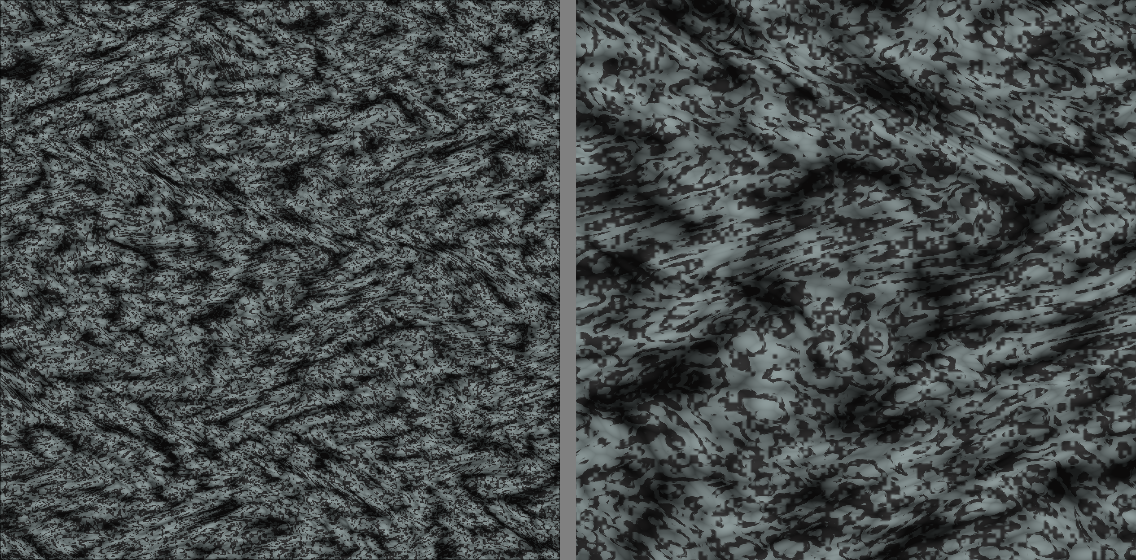
Left: the whole. Right: its middle third, enlarged.
Give the GLSL for this texture, as a Shadertoy shader.

```glsl
// Dark weathered stone: small creased swirls under a speckled two-tone stain
#define RELIEF_CELLS vec2(21.0, 35.0)
#define STAIN_CELLS vec2(23.0, 35.0)
#define WARP vec2(0.36, 0.23)
#define STAIN_BANDS 4.4
#define STAIN_LEVEL -0.33
#define GRAIN_CELLS 384.0
#define GRAIN_AMOUNT 0.95
#define RELIEF_CONTRAST 2.5
#define SLATE vec3(0.405, 0.444, 0.444)
#define CHARCOAL vec3(0.165, 0.163, 0.164)
#define RIM_WIDTH 0.003

const float MEAN_SHADE = 0.86;

vec2 hash2(vec2 p) {
    vec3 q = fract(p.xyx * vec3(0.1031, 0.1030, 0.0973));
    q += dot(q, q.yzx + 33.33);
    return fract((q.xx + q.yz) * q.zy);
}

// Squared distance to the nearest scattered point
float cellular(vec2 p) {
    vec2 cell = floor(p), local = p - cell;
    float nearest = 4.0;
    for (int y = -1; y <= 1; y++) {
        for (int x = -1; x <= 1; x++) {
            vec2 offset = vec2(x, y);
            vec2 toPoint = offset + hash2(cell + offset) - local;
            nearest = min(nearest, dot(toPoint, toPoint));
        }
    }
    return nearest;
}

// Three cellular octaves, averaging about 0.22
float layeredCells(vec2 p) {
    return 0.5 * cellular(p)
         + 0.3 * cellular(p * 2.03 + 17.3)
         + 0.2 * cellular(p * 4.11 + 41.7);
}

// Layered sines that curl the cells, mostly sideways
vec2 swirl(vec2 p) {
    float frequency = 0.43;
    for (int i = 0; i < 5; i++) {
        vec2 wave = p.yx + 0.45 * p * vec2(1.0, -1.0);
        p += WARP / frequency * sin(frequency * wave + float(i) * vec2(2.1, 3.7));
        frequency *= 1.73;
    }
    return p;
}

// Share of bare stone, blended softly between neighbouring grains
float bareStone(vec2 p, float stain) {
    vec2 cell = floor(p - 0.5);
    vec2 blend = smoothstep(0.15, 0.85, p - 0.5 - cell);
    float bare = 0.0;
    for (int i = 0; i < 4; i++) {
        vec2 corner = vec2(i % 2, i / 2);
        vec2 weight = mix(1.0 - blend, blend, corner);
        float grain = 2.0 * hash2(cell + corner + 7.0).x - 1.0;
        float level = stain + GRAIN_AMOUNT * grain - STAIN_LEVEL;
        bare += weight.x * weight.y * smoothstep(-0.1, 0.1, level);
    }
    return bare;
}

void mainImage(out vec4 fragColor, in vec2 fragCoord) {
    vec2 uv = fragCoord / iResolution.y;
    vec2 canvas = iResolution.xy / iResolution.y;

    // Relief: bright mounds separated by black creases
    float relief = layeredCells(swirl(uv * RELIEF_CELLS + 3.0));
    float shade = MEAN_SHADE + RELIEF_CONTRAST * (0.22 - relief);
    shade = clamp(shade, 0.25, 1.4);

    // Stain: contour bands, denser in the creases
    float contour = layeredCells(swirl(uv * STAIN_CELLS + 61.0));
    float stain = sin(6.2832 * STAIN_BANDS * contour + 0.6);
    stain += 0.9 * (shade - MEAN_SHADE);
    float bare = bareStone(uv * GRAIN_CELLS, stain);
    vec3 color = mix(CHARCOAL, SLATE, bare) * shade;

    // Thin dark rim around the canvas
    vec2 border = min(uv, canvas - uv);
    color *= mix(0.45, 1.0, smoothstep(0.0, RIM_WIDTH, min(border.x, border.y)));

    fragColor = vec4(color, 1.0);
}
```
